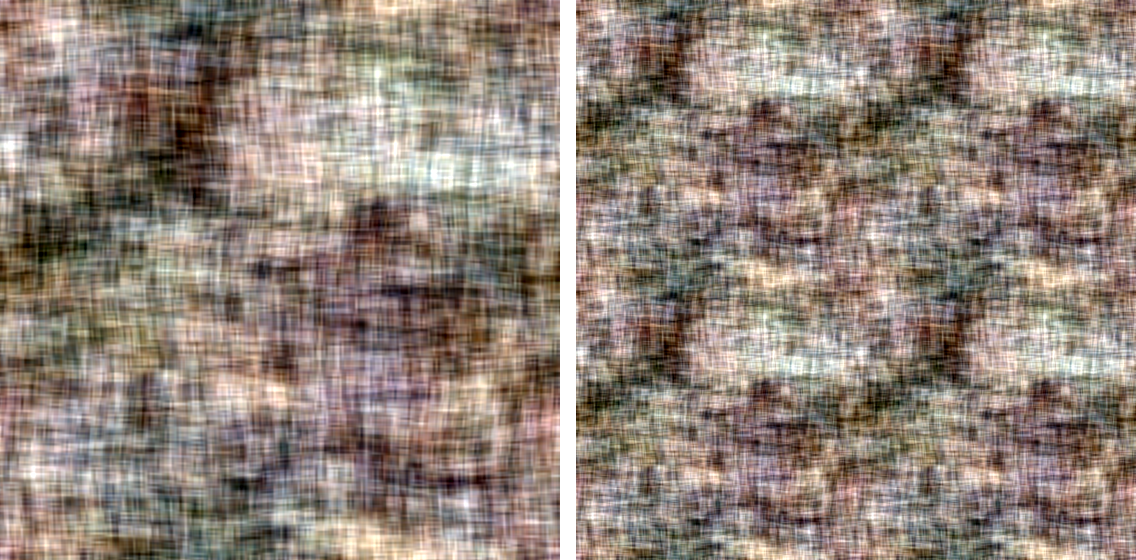
Left, the tile; right, the same tile 2 across and 2 down.
A WebGL 2 fragment shader for this texture:

```glsl
#version 300 es
precision highp float;

uniform vec2 u_resolution;
out vec4 fragColor;

#define CLOUD_CELLS vec2(3.0, 5.0)
#define CLOUD_OCTAVES 4
#define CLOUD_GAIN 0.56
#define CLOUD_FALLOFF 0.76
#define CLOUD_WARP 0.05
#define THREAD_CELLS vec2(61.0, 10.0)
#define THREAD_OCTAVES 3
#define THREAD_GAIN 0.21
#define THREAD_WARP 0.012
#define BASE_COLOR vec3(0.502, 0.452, 0.431)
#define WARM_TINT vec3(0.17, 0.01, -0.18)
#define GREEN_TINT vec3(-0.08, 0.07, -0.03)

// Three independent values in 0..1 per lattice point
vec3 hash3(vec2 p) {
    vec3 q = fract(p.xyx * vec3(0.1031, 0.1030, 0.0973));
    q += dot(q, q.yxz + 33.33);
    return fract((q.xxy + q.yzz) * q.zyx);
}

// Value noise in -0.5..0.5 that wraps after a whole number of cells
vec3 wrapNoise(vec2 uv, vec2 cells, float seed) {
    vec2 p = uv * cells;
    vec2 cell = floor(p);
    vec2 f = p - cell;
    f = f * f * (3.0 - 2.0 * f);
    vec2 lo = mod(cell, cells);
    vec2 hi = mod(cell + 1.0, cells);
    vec2 offset = seed * vec2(37.0, 61.0) + 11.0;
    vec3 bottom = mix(hash3(lo + offset), hash3(vec2(hi.x, lo.y) + offset), f.x);
    vec3 top = mix(hash3(vec2(lo.x, hi.y) + offset), hash3(hi + offset), f.x);
    return mix(bottom, top, f.y) - 0.5;
}

// Broad stains, wider than tall
vec3 clouds(vec2 uv) {
    vec3 sum = vec3(0.0);
    vec2 cells = CLOUD_CELLS;
    float gain = CLOUD_GAIN;
    for (int i = 0; i < CLOUD_OCTAVES; i++) {
        sum += gain * wrapNoise(uv, cells, float(i) + 1.0);
        cells *= 2.0;
        gain *= CLOUD_FALLOFF;
    }
    return sum;
}

// Crossed streaks: upright warp and level weft, from coarse to fine
vec3 threads(vec2 uv) {
    vec3 sum = vec3(0.0);
    vec2 cells = THREAD_CELLS;
    for (int i = 0; i < THREAD_OCTAVES; i++) {
        float seed = float(i) + 8.0;
        sum += wrapNoise(uv, cells, seed);
        sum += wrapNoise(uv, cells.yx, seed + 5.0);
        cells *= 2.0;
    }
    return sum * THREAD_GAIN;
}

void main() {
    vec2 uv = gl_FragCoord.xy / u_resolution;

    // Gentle bends keep the lattice from showing
    vec2 bend = wrapNoise(uv, vec2(5.0, 6.0), 20.0).xy;
    vec3 field = clouds(uv + CLOUD_WARP * bend) + threads(uv + THREAD_WARP * bend);

    // x drives brightness, y warm against blue, z green against violet
    vec3 color = BASE_COLOR + field.x + field.y * WARM_TINT + field.z * GREEN_TINT;
    fragColor = vec4(clamp(color, 0.0, 1.0), 1.0);
}
```
